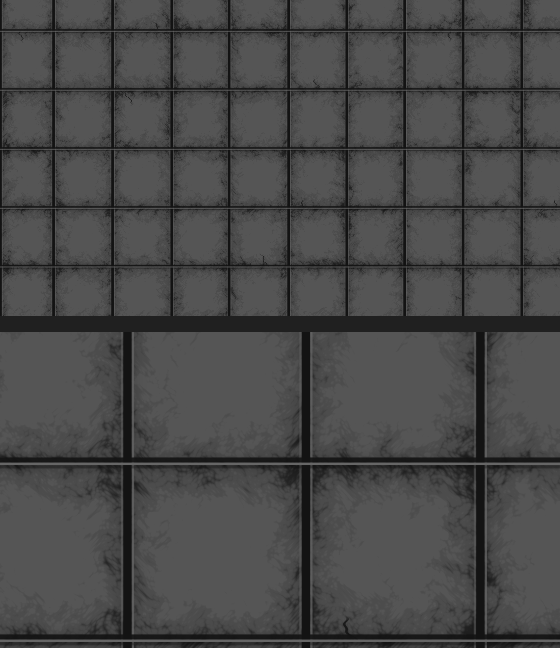
Top, the full canvas; bottom, a detail of the centre.
This texture is drawn by a Shadertoy shader. Its source:

```glsl
// Grimy dark grey square tiles with grooved joints, stained rims and a few cracks.

const float UNITS = 432.0;                 // layout units per canvas height
const vec2 PITCH = vec2(80.0, 80.5);       // tile spacing
const vec2 FIRST_JOINT = vec2(74.0, 67.0); // position of joint number zero
const vec3 TILE = vec3(0.335);
const vec3 GROOVE = vec3(0.075);
const vec3 RIM_LIGHT = vec3(0.40);
const float CRACK_CHANCE = 0.12;

vec2 hash2(vec2 p) {
    vec3 q = fract(p.xyx * vec3(0.1031, 0.1030, 0.0973));
    q += dot(q, q.yzx + 33.33);
    return fract((q.xx + q.yz) * q.zy);
}

// Distance to the nearest scattered point
float cellular(vec2 p) {
    vec2 cell = floor(p), local = fract(p);
    float nearest = 4.0;
    for (int y = -1; y <= 1; y++)
    for (int x = -1; x <= 1; x++) {
        vec2 o = vec2(x, y);
        vec2 d = o + hash2(cell + o) - local;
        nearest = min(nearest, dot(d, d));
    }
    return sqrt(nearest);
}

// Layered cellular noise bent by sines, roughly centred on zero
float grimeNoise(vec2 p) {
    p += 3.0 * sin(p.yx * 0.13 + 1.7) + 1.2 * sin(p.yx * 0.41);
    float sum = 0.0, weight = 0.30, size = 21.0;
    for (int i = 0; i < 4; i++) {
        sum += weight * (cellular(p / size + 17.0 * float(i)) - 0.5);
        weight *= 0.9;
        size *= 0.45;
    }
    return sum;
}

// Antialiased band of given half width
float band(float d, float halfWidth, float aa) {
    return clamp((halfWidth - abs(d)) / aa + 0.5, 0.0, 1.0);
}

// Slightly uneven joint positions; the first column is narrower
vec2 jointAt(vec2 index) {
    vec2 jitter = vec2(hash2(vec2(index.x, 5.0)).x, hash2(vec2(index.y, 9.0)).y) - 0.5;
    float inset = index.x < -0.5 ? 6.0 : 0.0;
    return FIRST_JOINT + PITCH * index + jitter * vec2(2.0, 0.8) + vec2(inset, 0.0);
}

// Short wavering crack running inward from the top or bottom of a tile
float crack(vec2 fromLow, vec2 size, vec2 id, float aa) {
    vec2 chance = hash2(id + 31.0), shape = hash2(id + 57.0);
    float depth = chance.y < 0.5 ? fromLow.y : size.y - fromLow.y;
    float reach = mix(11.0, 21.0, shape.y);
    float path = size.x * mix(0.12, 0.85, shape.x) + (chance.y - 0.5) * depth * 1.6
               + 1.4 * sin(depth * 0.55 + shape.x * 9.0) + 0.6 * sin(depth * 1.4);
    float fade = 1.0 - smoothstep(reach * 0.7, reach, depth);
    return step(chance.x, CRACK_CHANCE) * fade * band(fromLow.x - path, 0.6, aa);
}

// Tile surface: clean centre, mottled stain growing toward the rim
vec3 tileColor(vec2 pos, vec2 fromLow, vec2 size, vec2 id) {
    vec2 q = abs(fromLow / size * 2.0 - 1.0);
    float radius = pow(dot(q * q, q * q), 0.25);
    float tone = (hash2(id + 3.0).x - 0.5) * 0.14;
    float stain = radius + tone + 1.25 * grimeNoise(pos + 200.0);
    vec2 rim = min(fromLow, size - fromLow);
    float edge = max(min(rim.x, rim.y), 0.0);
    float shade = 0.035 * smoothstep(0.48, 0.68, stain)
                + 0.16 * smoothstep(0.72, 1.25, stain)
                + 0.09 * exp(-edge / 2.8);
    return max(TILE - shade, GROOVE);
}

void mainImage(out vec4 fragColor, in vec2 fragCoord) {
    float aa = UNITS / iResolution.y;
    vec2 pos = fragCoord * aa;

    // Nearest joints, then the tile between them
    vec2 nearest = floor((pos - FIRST_JOINT) / PITCH + 0.5);
    vec2 d = pos - jointAt(nearest);
    vec2 id = nearest - step(d, vec2(0.0));
    vec2 low = jointAt(id);
    vec2 size = jointAt(id + 1.0) - low;

    vec3 color = tileColor(pos, pos - low, size, id);
    color = mix(color, GROOVE, 0.85 * crack(pos - low, size, id, aa));

    // Vertical joints: dark channel between two lit lips
    color = mix(color, GROOVE, band(d.x, 1.9, aa));
    color = mix(color, RIM_LIGHT, 0.75 * band(d.x - 2.5, 0.5, aa));
    color = mix(color, RIM_LIGHT, 0.50 * band(d.x + 2.5, 0.5, aa));

    // Horizontal joints: one lit lip under a dark channel
    color = mix(color, GROOVE, 0.9 * band(d.y - 1.7, 1.2, aa));
    color = mix(color, GROOVE, 0.4 * band(d.y + 1.4, 0.7, aa));
    color = mix(color, RIM_LIGHT, band(d.y, 0.55, aa));

    fragColor = vec4(color, 1.0);
}
```
